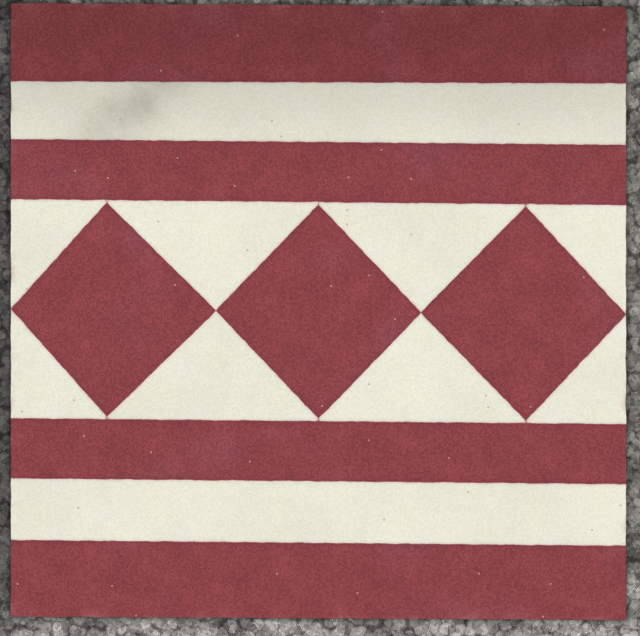
This pattern is drawn by a Shadertoy shader. Its source:

```glsl
// Cement border tile: three red diamonds between red and cream stripes, set in rough concrete.
#define RED vec3(0.555, 0.272, 0.288)
#define CREAM vec3(0.915, 0.912, 0.842)
#define CONCRETE vec3(0.50, 0.49, 0.475)
#define TILE_CENTER vec2(0.5007, 0.5100)
#define TILE_HALF vec2(0.4836, 0.4823)
#define DIAMOND_PITCH 0.3222
#define DIAMOND_HALF vec2(0.1612, 0.1680)
#define INNER_BAND vec2(0.1726, 0.2664)
#define OUTER_BAND 0.3640
#define TILT 0.0095
#define WOBBLE 0.0010
#define GRAIN 0.09

float hash(vec2 p) {
    vec3 q = fract(vec3(p.xyx) * 0.1031);
    q += dot(q, q.yzx + 33.33);
    return fract((q.x + q.y) * q.z);
}

// Cellular noise: x is the distance to the nearest point, y a random value of its cell.
vec2 cellular(vec2 p) {
    vec2 base = floor(p), best = vec2(9.0, 0.0);
    for (int j = -1; j <= 1; j++)
    for (int i = -1; i <= 1; i++) {
        vec2 cell = base + vec2(i, j);
        vec2 point = cell + vec2(hash(cell), hash(cell + 57.0));
        float d = distance(p, point);
        if (d < best.x) best = vec2(d, hash(cell + 113.0));
    }
    return best;
}

// Layered sines, roughly -1 to 1.
float blotches(vec2 p) {
    float sum = 0.0, weight = 0.5;
    for (int i = 0; i < 5; i++) {
        sum += weight * sin(p.x + 1.7 * sin(p.y)) * cos(p.y + 1.3 * sin(p.x));
        p = mat2(1.35, 1.1, -1.1, 1.35) * p + 2.1;
        weight *= 0.62;
    }
    return sum;
}

float boxDistance(vec2 p, vec2 halfSize) {
    vec2 d = abs(p) - halfSize;
    return length(max(d, 0.0)) + min(max(d.x, d.y), 0.0);
}

float smoothMin(float a, float b, float k) {
    float h = max(k - abs(a - b), 0.0) / k;
    return min(a, b) - h * h * k * 0.25;
}

// Row of three diamonds; the outer ones lean slightly.
float diamondDistance(vec2 p) {
    float id = clamp(round(p.x / DIAMOND_PITCH), -1.0, 1.0);
    float lean = 0.0072 * id - 0.0033 * id * id;
    p.x -= id * DIAMOND_PITCH + lean * min(abs(p.y) / DIAMOND_HALF.y, 1.0);
    vec2 h = DIAMOND_HALF;
    return (dot(abs(p) / h, vec2(1.0)) - 1.0) * h.x * h.y / length(h);
}

// Negative inside the red pigment.
float redDistance(vec2 p) {
    float a = abs(p.y);
    float inner = abs(a - 0.5 * (INNER_BAND.x + INNER_BAND.y)) - 0.5 * (INNER_BAND.y - INNER_BAND.x);
    float outer = OUTER_BAND - a - 0.006 * step(0.0, p.y) * (0.5 - p.x);
    return min(smoothMin(diamondDistance(p), inner, 0.007), outer);
}

vec3 concreteColor(vec2 uv) {
    vec2 pebbles = cellular(uv * 75.0);
    float grit = cellular(uv * 210.0).y;
    float light = 0.95 + 0.28 * blotches(uv * 28.0) + 0.3 * (pebbles.y - 0.5) + 0.3 * (grit - 0.5);
    light *= 1.0 - 0.35 * smoothstep(0.5, 0.8, pebbles.x);
    light *= mix(0.72, 1.0, smoothstep(0.0, 0.05, uv.x)) * mix(1.22, 0.95, smoothstep(0.0, 0.2, uv.y));
    return CONCRETE * light;
}

vec3 tileColor(vec2 uv, vec2 p, float edge, float px) {
    float broad = blotches(uv * 9.0), cloud = blotches(uv * 32.0 + 4.0);
    float d = redDistance(p) + WOBBLE * blotches(uv * 75.0);
    float grain = cellular(uv * 330.0).y - 0.5;

    // Pigments: faded purple clouds in the red, faint yellow ones in the cream.
    vec3 red = RED * (1.0 + 0.05 * cloud);
    red = mix(red, vec3(0.58, 0.34, 0.39), 0.4 * smoothstep(0.0, 0.9, broad));
    red *= 1.0 + 1.6 * GRAIN * grain;
    vec3 cream = CREAM * (1.0 + 0.02 * broad + 0.4 * GRAIN * grain);
    cream.b -= 0.015 * cloud;

    // Grey smudge on the upper cream stripe.
    vec2 s = mat2(0.8, -0.6, 0.6, 0.8) * (uv - vec2(0.21, 0.83));
    cream *= 1.0 - 0.13 * exp(-dot(s * s, vec2(90.0, 700.0))) * (1.0 + 0.5 * cloud);

    // Bled pigment along the joins.
    cream = mix(cream, vec3(0.70, 0.48, 0.50), 0.55 * exp(-max(d, 0.0) / 0.0016));
    red = mix(red, vec3(0.45, 0.19, 0.25), 0.5 * exp(min(d, 0.0) / 0.003));
    vec3 color = mix(red, cream, smoothstep(-px, px, d));

    // Sparse pale chips and scuffed rim.
    vec2 chip = cellular(uv * 32.0);
    float chipMask = smoothstep(0.08, 0.03, chip.x) * step(0.95, chip.y);
    color = mix(color, vec3(0.76, 0.64, 0.62), 0.65 * chipMask);
    float scuff = exp(edge / 0.005) * smoothstep(-0.1, 0.7, cloud);
    color = mix(color, vec3(0.68, 0.48, 0.50), 0.55 * scuff);
    return color * mix(1.0, 0.84, smoothstep(0.70, 0.98, uv.y));
}

void mainImage(out vec4 fragColor, in vec2 fragCoord) {
    vec2 uv = fragCoord / iResolution.y;
    float px = 1.0 / iResolution.y;
    vec2 p = uv - TILE_CENTER;
    float edge = boxDistance(p + vec2(0.0, 0.0055 * p.x), TILE_HALF - 0.003) - 0.003;
    edge += WOBBLE * blotches(uv * 45.0);
    p.y += TILT * p.x;
    vec3 ground = concreteColor(uv) * (1.0 - 0.4 * exp(-max(edge, 0.0) / 0.004));
    vec3 color = mix(tileColor(uv, p, edge, px), ground, smoothstep(-px, px, edge));
    fragColor = vec4(clamp(color, 0.0, 1.0), 1.0);
}
```
